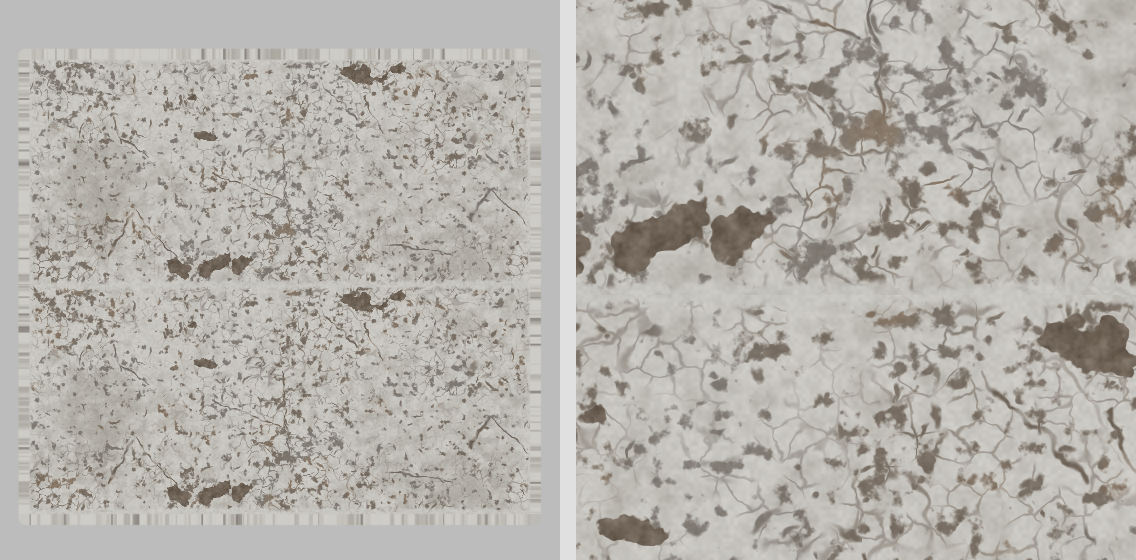
Left: the whole. Right: its middle third, enlarged.
Give the GLSL for this texture, as a WebGL 2 fragment shader.

```glsl
#version 300 es
precision highp float;
// Weathered pale marble slab: one veined panel stacked twice, with a streaked rim on grey.

#define PERIOD 0.406
#define TILE_BASE 0.085
#define SLAB_LO vec2(0.033, 0.0625)
#define SLAB_HI vec2(0.966, 0.913)
#define RIM 0.0195
#define CORNER 0.013
#define VEIN_WIDTH 0.0019
#define FLECK_GRID 36.0
#define CRACK_GRID 58.0
#define GRAIN 0.075

uniform vec2 u_resolution;
out vec4 outColor;

const vec3 BACKDROP = vec3(0.738);
const vec3 STONE_LOW = vec3(0.685, 0.672, 0.643);
const vec3 STONE_HIGH = vec3(0.788, 0.779, 0.758);
const vec3 PALE = vec3(0.787, 0.78, 0.76);
const vec3 ASH = vec3(0.41, 0.385, 0.355);
const vec3 UMBER = vec3(0.37, 0.32, 0.27);
const vec3 RUST = vec3(0.49, 0.37, 0.26);

// Main veins as end points; the first two are the broad ones.
const vec4 VEINS[11] = vec4[11](
  vec4(.234, .125, .195, .053), vec4(.875, .171, .837, .115), vec4(.505, .249, .516, .100),
  vec4(.378, .200, .501, .155), vec4(.241, .132, .319, .043), vec4(.202, .300, .215, .255),
  vec4(.215, .262, .267, .229), vec4(.875, .171, .944, .105), vec4(.690, .073, .807, .057),
  vec4(.573, .360, .638, .297), vec4(.651, .333, .684, .268));
// Brown stains: centre, radius.
const vec3 STAINS[8] = vec3[8](
  vec3(.632, .374, .024), vec3(.676, .366, .018), vec3(.716, .383, .014), vec3(.335, .032, .024),
  vec3(.388, .034, .020), vec3(.428, .041, .019), vec3(.371, .262, .013), vec3(.345, .329, .012));
// Busy and calm zones: centre, radius, strength.
const vec4 ZONES[10] = vec4[10](
  vec4(.573, .112, .035, .8), vec4(.534, .307, .030, .9), vec4(.814, .242, .045, .7),
  vec4(.098, .379, .040, .7), vec4(.560, .379, .040, .7), vec4(.500, .060, .040, .7),
  vec4(.085, .020, .035, .7), vec4(.840, .053, .035, .6), vec4(.117, .190, .070, -.6),
  vec4(.700, .200, .080, -.6));

float hash(vec2 p) {
  vec3 q = fract(p.xyx * 0.1031);
  q += dot(q, q.yzx + 33.33);
  return fract((q.x + q.y) * q.z);
}

float noise(vec2 p) {
  vec2 i = floor(p), f = fract(p);
  f *= f * (3.0 - 2.0 * f);
  return mix(mix(hash(i), hash(i + vec2(1, 0)), f.x),
             mix(hash(i + vec2(0, 1)), hash(i + 1.0), f.x), f.y);
}

float fbm(vec2 p) {
  float sum = 0.0, amp = 0.533;
  for (int i = 0; i < 4; i++) {
    sum += amp * noise(p);
    p = mat2(1.6, 1.2, -1.2, 1.6) * p + 7.3;
    amp *= 0.5;
  }
  return sum;
}

// Gap between the nearest two cell seeds: zero on cell borders.
float cellGap(vec2 p) {
  vec2 cell = floor(p), near = vec2(9.0);
  for (int k = 0; k < 9; k++) {
    vec2 c = cell + vec2(k % 3, k / 3) - 1.0;
    float d = length(c + vec2(hash(c), hash(c + 51.7)) - p);
    near = d < near.x ? vec2(d, near.x) : vec2(near.x, min(near.y, d));
  }
  return near.y - near.x;
}

float segment(vec2 p, vec2 a, vec2 b) {
  vec2 ab = b - a;
  return length(p - a - ab * clamp(dot(p - a, ab) / dot(ab, ab), 0.0, 1.0));
}

// Short dark chips at random angles.
float flecks(vec2 p, float busy) {
  vec2 g = p * FLECK_GRID, cell = floor(g);
  float ink = 0.0;
  for (int k = 0; k < 9; k++) {
    vec2 c = cell + vec2(k % 3, k / 3) - 1.0;
    vec2 d = g - c - vec2(hash(c + 3.1), hash(c + 17.9));
    float angle = 6.2832 * hash(c + 29.3), size = hash(c + 41.7);
    d = mat2(cos(angle), -sin(angle), sin(angle), cos(angle)) * d;
    float shape = length(d / vec2(0.1 + 0.3 * size * size, 0.04 + 0.06 * hash(c + 5.5)));
    ink = max(ink, (1.0 - smoothstep(0.5, 1.4, shape)) * step(0.7 - 0.4 * busy, hash(c + 63.1)));
  }
  return ink;
}

vec3 marble(vec2 p, vec2 t) {
  vec2 jag = vec2(fbm(t * 55.0), fbm(t * 55.0 + 19.0)) - 0.5;
  vec2 w = t + 0.018 * jag;
  float busy = 0.6 * smoothstep(0.32, 0.68, fbm(t * 8.0 + 4.0));
  for (int i = 0; i < 10; i++) {
    vec2 d = (t - ZONES[i].xy) / ZONES[i].z;
    busy += ZONES[i].w * exp(-dot(d, d));
  }
  busy = clamp(busy, 0.0, 1.0);

  // Hairline cracks, wandering wisps and mineral speckle
  float ink = (0.1 + 0.6 * busy) * (1.0 - smoothstep(0.01, 0.15, cellGap(w * CRACK_GRID)));
  ink *= smoothstep(0.3, 0.65, noise(t * 60.0));
  float wisp = 1.0 - smoothstep(0.003, 0.018, abs(fbm(t * 12.0 + 31.0) - 0.5));
  ink = max(ink, 0.5 * wisp * smoothstep(0.4, 0.7, noise(t * 45.0)) * (0.2 + busy));
  ink = max(ink, 0.75 * smoothstep(0.62, 0.79, fbm(t * 105.0 + 9.0) + 0.09 * busy));
  ink = max(ink, 0.75 * flecks(w, busy));

  // Main veins, broken along their length
  float worn = 0.45 + 0.55 * smoothstep(0.25, 0.55, noise(t * 90.0));
  for (int i = 0; i < 11; i++) {
    float width = VEIN_WIDTH * (i < 2 ? 1.5 : 0.6) * (0.4 + 1.2 * noise(t * 75.0));
    float d = segment(t + 0.013 * jag, VEINS[i].xy, VEINS[i].zw);
    ink = max(ink, 0.85 * worn * (1.0 - smoothstep(0.3 * width, width + 0.0011, d)));
  }

  // Stains with torn outlines
  float stain = 0.0, tear = 3.2 * (fbm(t * 52.0 + 2.0) - 0.5);
  for (int i = 0; i < 8; i++) {
    float d = length((w - STAINS[i].xy) * vec2(0.85, 1.3)) / STAINS[i].z;
    stain = max(stain, 1.0 - smoothstep(0.65, 0.82, d + tear * min(1.0, 0.3 + d)));
  }

  // Stone body; mineral tint drifts from one panel to the next
  float cloud = 0.55 * fbm(t * 6.0) + 0.45 * fbm(t * 70.0 + 3.0);
  vec3 stone = mix(STONE_LOW, STONE_HIGH, smoothstep(0.28, 0.66, cloud));
  vec3 mineral = mix(ASH, UMBER, smoothstep(0.35, 0.7, noise(p * 15.0)));
  mineral = mix(mineral, RUST, 0.5 * smoothstep(0.7, 0.9, noise(p * 29.0 + 8.0)));
  stone = mix(stone, mineral, ink);
  return mix(stone, UMBER + 0.22 * (fbm(t * 150.0) - 0.35), 0.9 * stain);
}

// Smeared edge colours, constant across the rim
vec3 rimStreaks(float along) {
  float tone = 0.6 * noise(vec2(along * 95.0, 2.0)) + 0.4 * noise(vec2(along * 260.0, 7.0));
  vec3 col = mix(STONE_LOW, STONE_HIGH + 0.02, smoothstep(0.15, 0.6, tone));
  return mix(col, ASH, 0.6 * smoothstep(0.8, 0.97, noise(vec2(along * 130.0, 23.0))));
}

void main() {
  vec2 p = gl_FragCoord.xy / u_resolution;
  float pixel = 1.0 / min(u_resolution.x, u_resolution.y);
  vec2 t = vec2(p.x, mod(p.y - TILE_BASE, PERIOD));

  // Worn pale seam between panels and along the inner edge
  vec2 inset = min(p - SLAB_LO, SLAB_HI - p) - RIM;
  float seam = min(t.y, PERIOD - t.y);
  float edge = min(min(inset.x, inset.y) + 0.002, seam) + 0.014 * (fbm(p * 60.0) - 0.5);
  vec3 col = mix(marble(p, t), PALE, 0.85 * (1.0 - smoothstep(0.003, 0.009, edge)));
  col += GRAIN * (0.6 * noise(p * 420.0) + 0.4 * noise(p * 230.0 + 5.0) - 0.5);

  // Rim, plain in the corners
  bool corner = max(inset.x, inset.y) < 0.0;
  float along = inset.x < inset.y ? p.y + 3.0 + 2.0 * step(0.5, p.x) : p.x + 1.7 * step(p.y, 0.5);
  vec3 rim = corner ? PALE - 0.05 * step(0.5, p.x) : rimStreaks(along);
  col = mix(rim, col, smoothstep(-pixel, pixel, min(inset.x, inset.y)));

  // Rounded slab on the backdrop
  vec2 q = abs(p - 0.5 * (SLAB_LO + SLAB_HI)) - 0.5 * (SLAB_HI - SLAB_LO) + CORNER;
  float slab = length(max(q, 0.0)) + min(max(q.x, q.y), 0.0) - CORNER;
  outColor = vec4(mix(col, BACKDROP, smoothstep(-pixel, pixel, slab)), 1.0);
}
```
